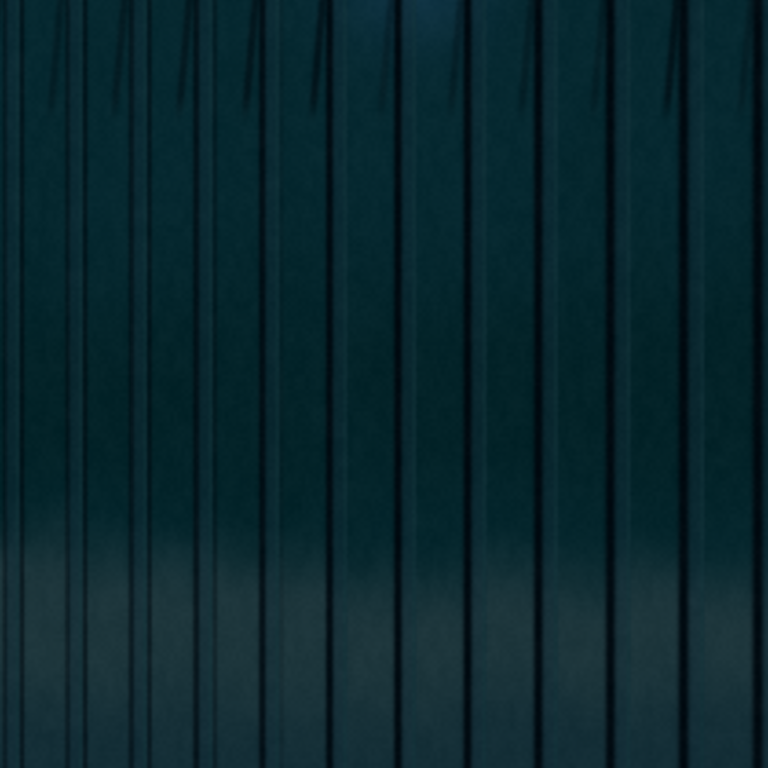
A WebGL 2 fragment shader for this texture:

```glsl
#version 300 es
precision highp float;
// Dark teal ribbed metal cladding: vertical panels that widen to the right,
// split by shadow grooves with a raised lip beside each one. A quadratic
// spacing places the grooves; soft noise adds haze, stains and grain.
uniform vec2 u_resolution;
out vec4 outColor;

const vec3 TEAL = vec3(0.022, 0.158, 0.188);
const vec3 DEEP_TEAL = vec3(0.010, 0.134, 0.154);
const vec3 BLUE_SHEEN = vec3(0.075, 0.215, 0.290);
const vec3 HAZE = vec3(0.125, 0.218, 0.240);
const vec3 HAZE_LOW = vec3(0.082, 0.182, 0.215);
const vec3 LIP = vec3(0.070, 0.170, 0.215);
const vec3 LIP_EDGE = vec3(0.070, 0.225, 0.235);
const vec3 SHADOW = vec3(0.000, 0.035, 0.060);

// Groove spacing: start + step * i + growth * i * i
const float START = 0.0065;
const float STEP = 0.0807;
const float GROWTH = 0.000764;

float hash(vec2 p) {
    p = fract(p * vec2(0.1031, 0.1137));
    p += dot(p, p.yx + 33.33);
    return fract((p.x + p.y) * p.x * 7.31 + p.y * 5.17);
}

float noise(vec2 p) {
    vec2 cell = floor(p);
    vec2 f = fract(p);
    f = f * f * (3.0 - 2.0 * f);
    float low = mix(hash(cell), hash(cell + vec2(1, 0)), f.x);
    float high = mix(hash(cell + vec2(0, 1)), hash(cell + vec2(1, 1)), f.x);
    return mix(low, high, f.y);
}

float fbm(vec2 p) {
    float sum = 0.0;
    float amplitude = 0.5;
    for (int k = 0; k < 4; k++) {
        sum += amplitude * noise(p);
        p = p * 2.03 + 17.7;
        amplitude *= 0.5;
    }
    return sum;
}

float groovePosition(float i) {
    return START + STEP * i + GROWTH * i * i;
}

float grooveIndex(float x) {
    return (sqrt(STEP * STEP + 4.0 * GROWTH * (x - START)) - STEP) / (2.0 * GROWTH);
}

// Soft vertical line of given half width
float line(float d, float halfWidth) {
    return exp(-pow(abs(d) / halfWidth, 2.5));
}

float blob(vec2 p, vec2 center, vec2 radius) {
    vec2 q = (p - center) / radius;
    return exp(-dot(q, q));
}

// Painted sheet with a blue top, a dark middle and pale haze below
vec3 panelColor(vec2 p, float index) {
    float cloud = fbm(p * vec2(9.0, 6.0));
    float middle = blob(p, vec2(p.x, 0.47), vec2(1.0, 0.22));
    vec3 color = mix(TEAL, DEEP_TEAL, clamp(middle + 0.8 * (cloud - 0.5), 0.0, 1.0));
    color = mix(color, BLUE_SHEEN, 0.8 * blob(p, vec2(0.54, 1.02), vec2(0.10, 0.08)));
    float edge = mix(0.29, 0.225, p.x) + 0.04 * (hash(vec2(index, 4.0)) - 0.5);
    float haze = 1.0 - smoothstep(-0.05, 0.07, p.y - edge + 0.07 * (cloud - 0.47));
    vec3 hazeColor = mix(HAZE_LOW, HAZE, smoothstep(0.0, 0.17, p.y + 0.1 * (cloud - 0.5)));
    return mix(color, hazeColor, 0.9 * haze);
}

// Slanted shadow at the top right of each panel
float topStreak(vec2 p, float nextGroove, float strength) {
    float slant = nextGroove - 0.016 + 0.09 * (p.y - 0.92);
    float fade = smoothstep(0.835, 0.88, p.y);
    return strength * fade * line(p.x - slant, 0.0055);
}

void main() {
    vec2 p = gl_FragCoord.xy / u_resolution;
    float index = floor(grooveIndex(p.x));
    float fromLeft = p.x - groovePosition(index);
    float toRight = groovePosition(index + 1.0) - p.x;
    vec3 color = panelColor(p, index);

    // Raised lip and its far edge
    float lipWidth = mix(0.020, 0.029, p.x);
    float lip = 1.0 - smoothstep(lipWidth - 0.003, lipWidth + 0.002, fromLeft);
    vec3 lipColor = mix(LIP, color, 0.45);
    color = mix(color, lipColor, 0.75 * lip);
    color = mix(color, LIP_EDGE, 0.28 * line(fromLeft - lipWidth + 0.004, 0.003));

    // Second fold line, clear on the left and fading to the right
    float foldFade = 1.0 - smoothstep(0.15, 0.48, p.x);
    color = mix(color, SHADOW, 0.55 * foldFade * line(fromLeft - lipWidth - 0.002, 0.0035));

    // Main grooves deepen and widen to the right
    float depth = mix(0.42, 0.97, smoothstep(0.0, 0.55, p.x));
    float grooveWidth = mix(0.0035, 0.0075, p.x);
    float groove = line(min(fromLeft, toRight), grooveWidth);
    float streakStrength = 0.3 + 0.35 * hash(vec2(index, 9.0));
    color = mix(color, SHADOW, topStreak(p, p.x + toRight, streakStrength));
    color = mix(color, SHADOW, depth * groove);

    // Fine grain
    float grain = noise(p * 210.0) + noise(p * vec2(90.0, 50.0)) - 1.0;
    color += 0.013 * grain;
    outColor = vec4(clamp(color, 0.0, 1.0), 1.0);
}
```
